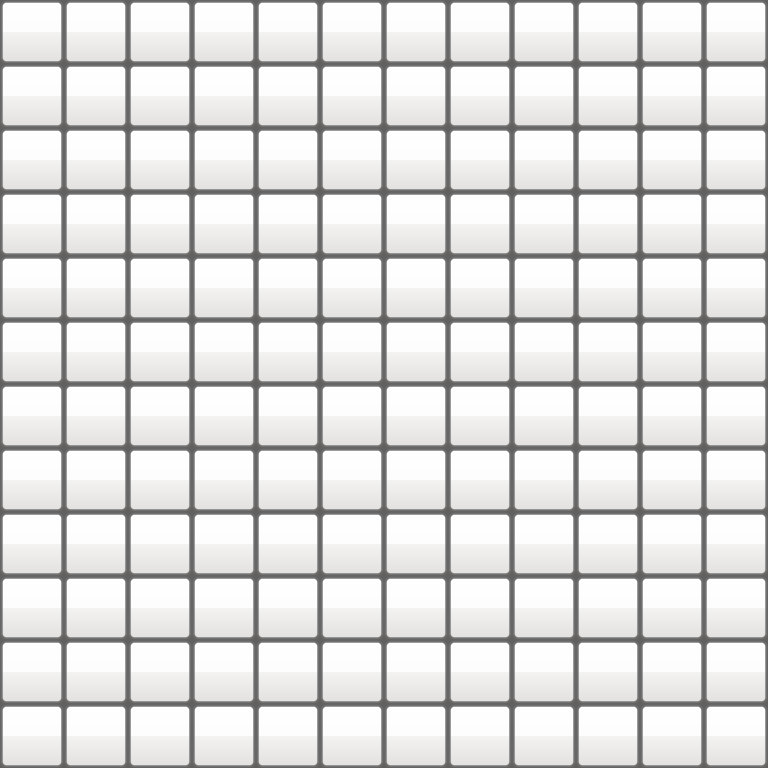
This pattern is drawn by a Shadertoy shader. Its source:

```glsl
// Grid of glossy white rounded tiles set in grey frames, 12 across and 12 down.
// Each cell layers two rounded-box distances: a frame over a dark seam, then
// a tile face with a bright upper half and a shaded lower half.

const float TILES = 12.0;

const float FRAME_HALF = 0.490;
const float FRAME_RADIUS = 0.100;
const float FACE_HALF = 0.458;
const float FACE_RADIUS = 0.060;

const vec3 SEAM_COLOR = vec3(0.380);
const vec3 FRAME_COLOR = vec3(0.440);
const vec3 GLOSS_TOP = vec3(1.0);
const vec3 GLOSS_BOTTOM = vec3(0.990);
const vec3 SHADE_TOP = vec3(0.955, 0.953, 0.950);
const vec3 SHADE_BOTTOM = vec3(0.890, 0.885, 0.880);

// Signed distance to a centred square with rounded corners.
float roundedSquare(vec2 p, float halfSize, float radius) {
    vec2 q = abs(p) - (halfSize - radius);
    return length(max(q, 0.0)) + min(max(q.x, q.y), 0.0) - radius;
}

// Smooth coverage of the inside of a distance field.
float coverage(float dist, float pixel) {
    return clamp(0.5 - dist / pixel, 0.0, 1.0);
}

// Vertical two-part gradient with a crisp step at mid height.
vec3 faceColor(float y, float halfSize, float pixel) {
    float h = clamp(y / halfSize, -1.0, 1.0);
    vec3 gloss = mix(GLOSS_BOTTOM, GLOSS_TOP, max(h, 0.0));
    vec3 shade = mix(SHADE_TOP, SHADE_BOTTOM, max(-h, 0.0));
    return mix(gloss, shade, coverage(y, pixel));
}

void mainImage(out vec4 fragColor, in vec2 fragCoord) {
    float pixel = TILES / iResolution.y;
    vec2 cell = fract(fragCoord * pixel) - 0.5;

    // Frame, leaving dark seams and small diamonds where corners meet
    float frame = coverage(roundedSquare(cell, FRAME_HALF, FRAME_RADIUS), pixel);
    vec3 color = mix(SEAM_COLOR, FRAME_COLOR, frame);

    // Glossy face
    float face = coverage(roundedSquare(cell, FACE_HALF, FACE_RADIUS), pixel);
    color = mix(color, faceColor(cell.y, FACE_HALF, pixel), face);

    fragColor = vec4(color, 1.0);
}
```
